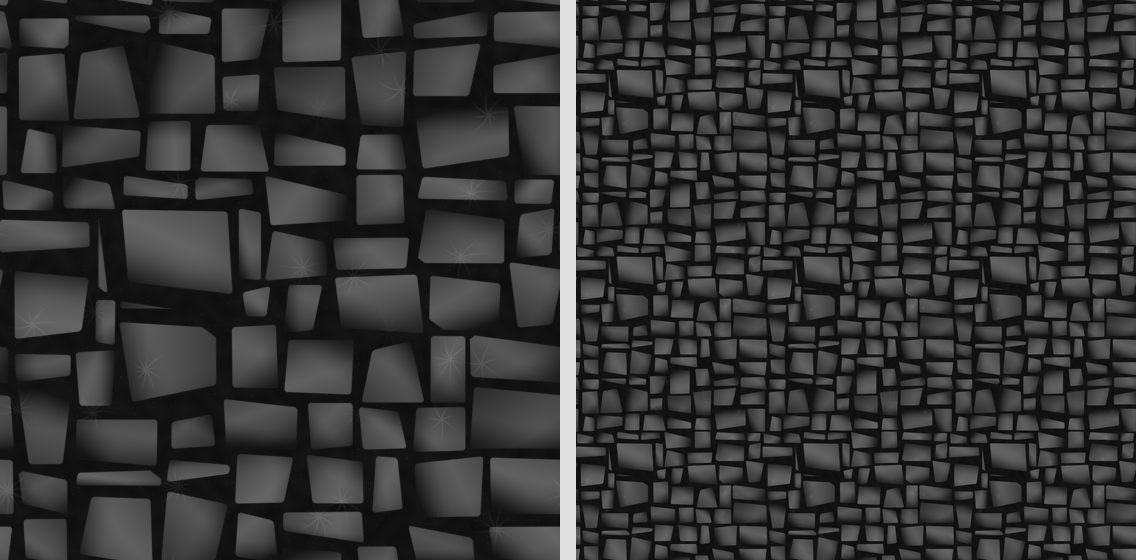
Left: one tile. Right: repeated 3 by 3.
This texture is drawn by a Shadertoy shader. Its source:

```glsl
const float TAU = 6.2831853;
const vec2 GRID = vec2(8.0, 10.0);  // even counts keep the interlocking periodic

vec4 rand4(vec2 c) {
    vec4 p = fract(c.xyxy * vec4(0.1031, 0.1030, 0.0973, 0.1099));
    p += dot(p, p.wzxy + 33.33);
    return fract((p.xxyz + p.yzzw) * p.zywx);
}

float jointOffset(vec2 c) {
    return 0.72 * (rand4(mod(c, GRID) + 3.0).x - 0.5);
}

// Returns signed distance and grey value of one stone
vec2 stone(vec2 uv, vec2 cell) {
    // Interlocking rectangles: joints alternate between vertical and horizontal
    float a = jointOffset(cell), b = jointOffset(cell + vec2(1, 0));
    float c = jointOffset(cell + vec2(0, 1)), d = jointOffset(cell + 1.0);
    bool even = mod(cell.x + cell.y, 2.0) < 0.5;
    vec2 lo = (cell + (even ? vec2(a, b) : vec2(c, a))) / GRID;
    vec2 hi = (cell + 1.0 + (even ? vec2(d, c) : vec2(b, d))) / GRID;
    vec2 halfSize = 0.5 * (hi - lo), q = uv - 0.5 * (lo + hi);

    // Four tilted edges with rounded corners
    vec2 id = mod(cell, GRID);
    vec4 r = rand4(id + 41.0) * 2.0 - 1.0, gap = rand4(id + 67.0);
    vec4 tilt = 0.24 * r * abs(r);
    vec4 inset = 0.004 + 0.8 * abs(tilt) * halfSize.yyxx + 0.016 * gap * gap * gap * gap;
    vec4 edge = vec4(q.x, -q.x, q.y, -q.y) + tilt * q.yyxx - halfSize.xxyy + inset;
    vec2 m = max(edge.xz, edge.yw) + 0.006;
    float dist = min(max(m.x, m.y), 0.0) + length(max(m, 0.0)) - 0.006;

    // One chipped corner
    vec4 chip = rand4(id + 113.0);
    vec2 corner = sign(chip.xy - 0.5), slope = vec2(0.6, 0.8);
    dist = max(dist, dot(q * corner, slope) - dot(halfSize, slope) * (0.7 + 0.5 * chip.z));

    // Crease of light with sides fading into shadow
    vec4 light = rand4(id + 151.0);
    vec2 s = q / halfSize;
    vec2 across = vec2(cos(TAU * light.x), sin(TAU * light.x));
    vec2 away = vec2(cos(TAU * light.y), sin(TAU * light.y));
    float ridge = sqrt(pow(dot(s, across) - 1.2 * (light.z - 0.5), 2.0) + 0.004);
    float grey = 0.36 + 0.08 * (light.w - 0.5) - 0.1 * ridge;
    grey -= 0.2 * smoothstep(0.0, 1.2, dot(s, away));
    grey -= 0.07 * smoothstep(0.2, 1.2, dot(s, vec2(-away.y, away.x)));
    return vec2(dist, max(grey, 0.08));
}

// Faint star-shaped grass tufts
float tufts(vec2 uv) {
    vec2 p = uv * 7.0;
    float sum = 0.0;
    for (int k = 0; k < 9; k++) {
        vec2 cell = floor(p) + vec2(k % 3, k / 3) - 1.0;
        vec4 r = rand4(mod(cell, 7.0) + 90.0);
        vec2 v = p - cell - r.xy;
        float rad = length(v), blades = 7.0 + floor(5.0 * r.z);
        float turn = fract(atan(v.y, v.x) / TAU + 0.4 * (r.w - 0.5) * rad) * blades;
        float reach = 0.15 + 0.3 * rand4(vec2(floor(turn), 97.0 * r.z)).x;
        float side = abs(fract(turn) - 0.5) / blades * TAU * rad;
        sum += smoothstep(0.018, 0.0, side) * smoothstep(reach, 0.0, rad) * smoothstep(0.2, 0.8, r.w);
    }
    return min(sum, 1.0);
}

// Tiny pale grains, one per cell
float specks(vec2 uv) {
    vec2 p = uv * 90.0, cell = floor(p);
    vec4 r = rand4(mod(cell, 90.0) + 201.0);
    return smoothstep(0.22, 0.0, length(p - cell - 0.25 - 0.5 * r.xy)) * r.z * step(0.7, r.w);
}

void mainImage(out vec4 fragColor, in vec2 fragCoord) {
    vec2 uv = fragCoord / iResolution.xy;

    // Dark mottled soil
    vec2 w = TAU * uv;
    float mottle = sin(9.0 * w.x + 2.0 * sin(7.0 * w.y)) * sin(11.0 * w.y + 2.0 * sin(8.0 * w.x));
    float grey = 0.068 + 0.012 * mottle + 0.05 * specks(uv);

    // Stones
    vec2 home = floor(uv * GRID);
    for (int k = 0; k < 9; k++) {
        vec2 s = stone(uv, home + vec2(k % 3, k / 3) - 1.0);
        grey = mix(grey, s.y, smoothstep(0.0016, -0.0016, s.x));
    }

    grey += 0.06 * tufts(uv);
    fragColor = vec4(vec3(grey), 1.0);
}
```
